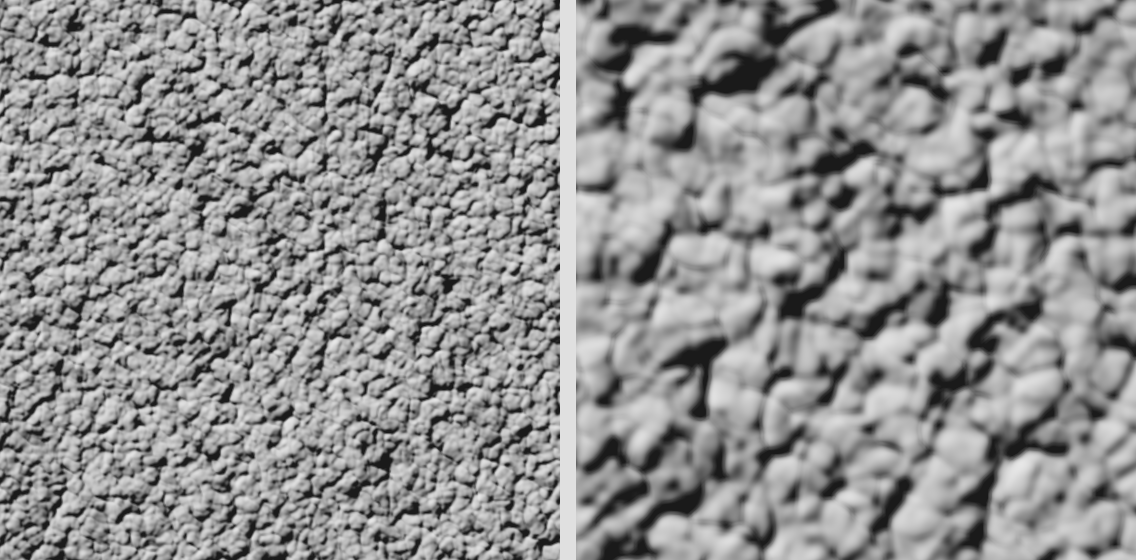
Left, the full canvas; right, a detail of the centre.
Write a WebGL 1 fragment shader that draws this texture.

```glsl
precision highp float;
// Rough grey stucco: packed angular grains under raking light from the upper left.
uniform vec2 u_resolution;

#define COARSE_GRAINS 36.0   // large grains across the canvas
#define FINE_GRAINS 70.0     // small grains across the canvas
#define GRIT 120.0           // finest roughness across the canvas
#define WARP 0.010           // how far grain outlines are bent
#define LIGHT_STEP 0.006     // distance over which the slope is measured
#define RELIEF 5.0           // strength of the slope shading
#define CAVITY 1.7           // darkening of hollows
#define SOFTNESS 0.0022      // spacing of the smoothing taps
#define BRIGHTEST 0.94
#define DARKEST 0.10

float hash(vec2 p) {
    return fract(sin(dot(p, vec2(127.1, 311.7))) * 43758.5453);
}

float noise(vec2 p) {
    vec2 cell = floor(p);
    vec2 f = fract(p);
    f = f * f * (3.0 - 2.0 * f);
    float low = mix(hash(cell), hash(cell + vec2(1.0, 0.0)), f.x);
    float high = mix(hash(cell + vec2(0.0, 1.0)), hash(cell + vec2(1.0, 1.0)), f.x);
    return mix(low, high, f.y);
}

// Smooth maximum of flat-topped domes of random height, one per cell.
float grains(vec2 p) {
    vec2 cell = floor(p);
    float total = 0.0;
    for (int y = -1; y <= 1; y++) {
        for (int x = -1; x <= 1; x++) {
            vec2 id = cell + vec2(float(x), float(y));
            vec2 centre = id + vec2(hash(id), hash(id + 37.3));
            float d = distance(p, centre);
            float dome = 0.5 * hash(id + 71.9) - d * d * (0.4 + 0.9 * d);
            total += exp(16.0 * dome);
        }
    }
    return log(total) / 16.0;
}

float surfaceHeight(vec2 p) {
    vec2 bend = vec2(noise(p * 45.0 + 5.2), noise(p * 45.0 + 61.7)) - 0.5;
    vec2 q = p + WARP * bend;
    vec2 turned = mat2(0.8, 0.6, -0.6, 0.8) * q;
    return grains(q * COARSE_GRAINS + 11.0)
         + 0.5 * grains(turned * FINE_GRAINS + 140.0)
         + 0.35 * noise(p * GRIT + 23.0);
}

// Slope towards the light plus hollow shading, through a shoulder curve.
float stuccoTone(vec2 p) {
    vec2 toLight = normalize(vec2(-0.6, 0.8));
    vec2 halfStep = 0.5 * LIGHT_STEP * toLight;
    float lit = surfaceHeight(p - halfStep);
    float shaded = surfaceHeight(p + halfStep);
    float exposure = RELIEF * (lit - shaded);
    exposure += CAVITY * (0.5 * (lit + shaded) - 0.28);
    exposure += 0.6 * (noise(p * 14.0 + 3.0) - 0.5);
    return max(BRIGHTEST - 0.333 * exp(-0.574 * exposure), DARKEST);
}

void main() {
    vec2 uv = gl_FragCoord.xy / u_resolution.y;

    // Four taps soften the creases.
    float tone = 0.0;
    for (int j = 0; j < 2; j++) {
        for (int i = 0; i < 2; i++) {
            vec2 tap = vec2(float(i), float(j)) - 0.5;
            tone += 0.25 * stuccoTone(uv + SOFTNESS * tap);
        }
    }
    gl_FragColor = vec4(vec3(tone), 1.0);
}
```
